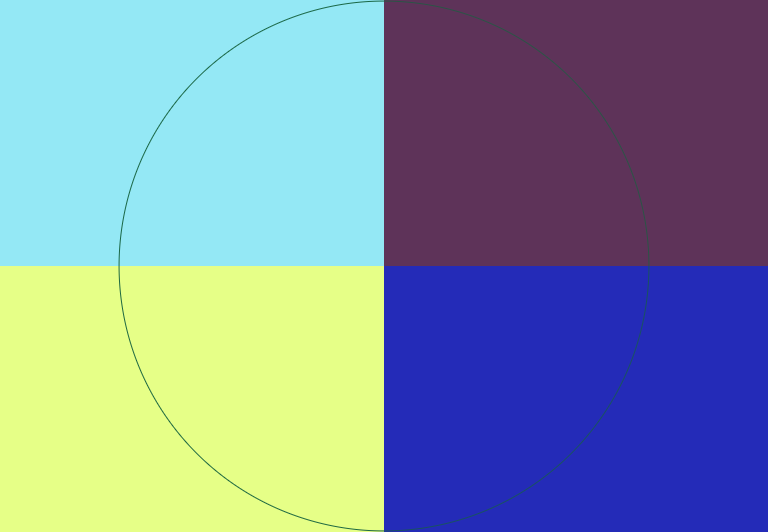
Reproduce this background procedurally as a Shadertoy shader.

```glsl
// Four flat colour quadrants meeting at the centre, with a hairline circle
// spanning the full canvas height. Edges and ring are distance functions
// in units of canvas height, antialiased by one-pixel box coverage.

#define SKY_COLOR    vec3(0.58, 0.91, 0.96)
#define PLUM_COLOR   vec3(0.37, 0.20, 0.35)
#define LIME_COLOR   vec3(0.90, 1.00, 0.53)
#define BLUE_COLOR   vec3(0.14, 0.17, 0.72)
#define RING_COLOR   vec3(0.08, 0.38, 0.24)
#define RING_CENTER  vec2(0.0, 0.0)
#define RING_RADIUS  0.498
#define RING_WIDTH   0.0019
#define RING_OPACITY vec2(0.95, 0.70) // left half, right half

// Share of a pixel lying on the positive side of an edge
float edgeCoverage(float dist, float pixel) {
    return clamp(dist / pixel + 0.5, 0.0, 1.0);
}

// Share of a pixel covered by a band, also right for bands under a pixel wide
float bandCoverage(float dist, float width, float pixel) {
    return edgeCoverage(dist + 0.5 * width, pixel)
         - edgeCoverage(dist - 0.5 * width, pixel);
}

void mainImage(out vec4 fragColor, in vec2 fragCoord) {
    float pixel = 1.0 / iResolution.y;
    vec2 p = (fragCoord - 0.5 * iResolution.xy) * pixel;

    // Quadrants
    float right = edgeCoverage(p.x, pixel);
    float upper = edgeCoverage(p.y, pixel);
    vec3 lowerRow = mix(LIME_COLOR, BLUE_COLOR, right);
    vec3 upperRow = mix(SKY_COLOR, PLUM_COLOR, right);
    vec3 color = mix(lowerRow, upperRow, upper);

    // Hairline ring, fainter over the dark half
    float ringDistance = length(p - RING_CENTER) - RING_RADIUS;
    float ring = bandCoverage(ringDistance, RING_WIDTH, pixel);
    color = mix(color, RING_COLOR, ring * mix(RING_OPACITY.x, RING_OPACITY.y, right));

    fragColor = vec4(color, 1.0);
}
```
